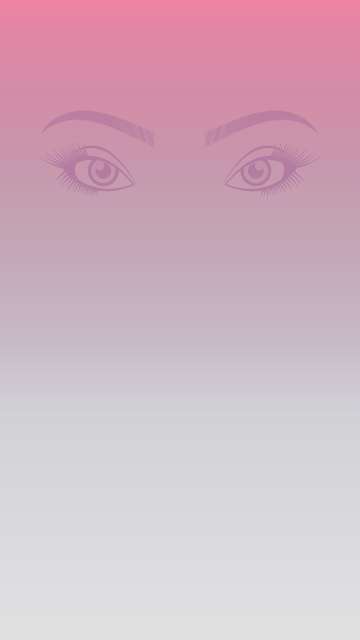
Write a WebGL 2 fragment shader that draws this background.

```glsl
#version 300 es
precision highp float;
// A soft vertical gradient from rose to pale grey, with a mirrored pair of
// lashed eyes and brows tinted into its upper part. Lids and brows are bands
// between arched curves; the lashes are tapered strokes placed by a loop.
uniform vec2 u_resolution;
out vec4 outColor;

const vec2 GRID = vec2(432.0, 768.0);    // design units, y runs downward
const float MIRROR_X = 215.5;            // axis between the eyes
const vec2 IRIS = vec2(124.0, 205.0);
const vec2 EYE_SPAN = vec2(76.0, 161.0); // outer and inner corner
const vec2 CREASE_SPAN = vec2(80.0, 163.0);
const vec2 BROW_SPAN = vec2(50.0, 185.0);
const vec3 INK = vec3(0.66, 0.43, 0.60);
const float EYE_ALPHA = 0.65;
const float BROW_ALPHA = 0.55;
const int LASHES = 15;
const float PI = 3.14159265;

// Gradient stops: colour, then height in design units
const int STOPS = 8;
const vec4 SKY[STOPS] = vec4[STOPS](
  vec4(0.935, 0.510, 0.645, 0.0),
  vec4(0.890, 0.530, 0.650, 38.0),
  vec4(0.830, 0.550, 0.650, 108.0),
  vec4(0.782, 0.590, 0.675, 190.0),
  vec4(0.765, 0.645, 0.705, 285.0),
  vec4(0.780, 0.730, 0.775, 410.0),
  vec4(0.823, 0.818, 0.840, 495.0),
  vec4(0.885, 0.880, 0.885, 768.0));

vec3 background(float y) {
  vec3 c = SKY[0].rgb;
  for (int i = 1; i < STOPS; i++)
    c = mix(c, SKY[i].rgb, clamp((y - SKY[i - 1].w) / (SKY[i].w - SKY[i - 1].w), 0.0, 1.0));
  return c;
}

float hash(float n) { return fract(sin(n * 91.7) * 4375.5); }

float noise(float x) {
  float i = floor(x), f = fract(x);
  return mix(hash(i), hash(i + 1.0), f * f * (3.0 - 2.0 * f));
}

float fill(float d, float px) { return clamp(0.5 - d / px, 0.0, 1.0); }

// Position along a span, 0 at the outer end and 1 at the inner end
float along(float x, vec2 span) { return clamp((x - span.x) / (span.y - span.x), 0.0, 1.0); }

// Distance to the area between two heights, cut off at the span's ends
float band(vec2 p, float top, float bottom, vec2 span) {
  return max(max(top - p.y, p.y - bottom), max(span.x - p.x, p.x - span.y));
}

// Parabolic arch over a sloping chord
float arch(float s, float outer, float inner, float rise) {
  return mix(outer, inner, s) - 4.0 * rise * s * (1.0 - s);
}

float upperLid(float x) { return arch(along(x, EYE_SPAN), 201.0, 222.0, 22.0); }
float lowerLid(float x) { return arch(pow(along(x, EYE_SPAN), 0.85), 201.0, 221.0, -16.0); }

// Tapered, bent stroke from root a to tip b
float lash(vec2 p, vec2 a, vec2 b, float bend) {
  vec2 axis = b - a;
  float len = length(axis);
  vec2 u = axis / len;
  vec2 q = vec2(dot(p - a, u), dot(p - a, vec2(-u.y, u.x)));
  float t = clamp(q.x / len, 0.0, 1.0);
  q.y += bend * t * (1.0 - t);
  return length(vec2(q.x - t * len, q.y)) - mix(1.2, 0.2, t);
}

float lashes(vec2 p) {
  float d = 1e3;
  for (int i = 0; i < LASHES; i++) {
    float f = float(i) / float(LASHES - 1);
    float vary = 0.8 + 0.3 * hash(float(i) + 3.0);
    float a = mix(0.4, 1.25, f);
    vec2 root = vec2(mix(77.0, 107.0, f), 0.0);
    root.y = upperLid(root.x) + 1.0;
    d = min(d, lash(p, root, root - vec2(cos(a), sin(a)) * mix(29.0, 17.0, f) * vary, 7.0));
    a = mix(0.75, 1.4, f);
    root.x = mix(79.0, 118.0, f);
    root.y = lowerLid(root.x);
    d = min(d, lash(p, root, root + vec2(-cos(a), sin(a)) * mix(16.0, 7.0, f) * vary, -3.0));
  }
  return d;
}

float eye(vec2 p, float px) {
  float s = along(p.x, EYE_SPAN), top = upperLid(p.x), low = lowerLid(p.x);
  float opening = band(p, top, low, EYE_SPAN);
  // Lid lines and the dark outer corner
  float d = band(p, top - 1.0, top + mix(5.0, 1.2, s), EYE_SPAN);
  d = min(d, band(p, low - mix(4.0, 0.8, s), low + 1.0, EYE_SPAN));
  float corner = (p.y - 204.0) / 10.0;
  d = min(d, max(opening, p.x - 90.0 - 3.0 * corner * corner));
  // Crease above the lid
  float c = along(p.x, CREASE_SPAN);
  float fold = arch(c, 190.0, 220.0, 28.0);
  d = min(d, band(p, fold - 0.4, fold + 0.6 + 2.2 * sin(PI * c), CREASE_SPAN));
  d = min(d, lashes(p));
  // Iris ring and pupil with a highlight
  float r = length(p - IRIS);
  float ring = abs(r - 16.5) - 2.0;
  float pupil = max(r - 9.5, 5.0 - length(p - IRIS + vec2(4.0, 6.0)));
  d = min(d, max(opening, min(ring, pupil)));
  return max(fill(d, px), 0.2 * fill(max(opening, r - 16.0), px));
}

float brow(vec2 p, float px) {
  float t = along(p.x, BROW_SPAN);
  float top = mix(160.0, 159.0, t) - 27.0 * sin(PI * pow(t, 0.7));
  float body = fill(band(p, top, top + 18.0 * pow(t, 0.45), BROW_SPAN), px * 1.5);
  // Fine hairs that thin out toward the inner end
  float hairs = noise((p.x - 0.35 * (p.y - top)) * 0.6);
  float loose = smoothstep(0.55, 1.0, t);
  return body * mix(0.85 + 0.15 * hairs, 0.15 + 0.65 * hairs, loose);
}

void main() {
  vec2 uv = gl_FragCoord.xy / u_resolution;
  vec2 p = vec2(uv.x, 1.0 - uv.y) * GRID;
  float px = GRID.y / u_resolution.y;
  vec3 color = background(p.y);
  p.x = MIRROR_X - abs(p.x - MIRROR_X);
  color = mix(color, INK, BROW_ALPHA * brow(p, px));
  color = mix(color, INK, EYE_ALPHA * eye(p, px));
  outColor = vec4(color, 1.0);
}
```
